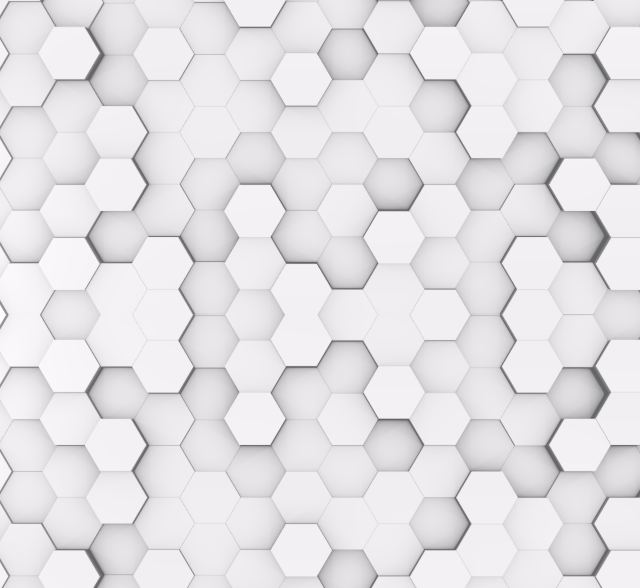
A Shadertoy shader for this pattern:

```glsl
// White hexagonal columns of varied height seen from above, with soft contact shadows.
#define GRID vec2(13.91, 11.27)     // columns across, rows down
#define ORIGIN vec2(0.543, 0.4645)  // cell centre on the mirror axis
#define CAMERA vec2(-0.42, 3.2)     // vanishing point in cell units
#define DEPTH 0.021                 // perspective growth of the tallest column
#define LEVELS 5.0                  // number of height levels
#define SHADOW 0.21                 // soft shadow strength
#define REACH 0.20                  // soft shadow reach in cell units
#define SEAM 0.05                   // darkness of joints between cells
#define TINT vec3(1.0, 0.992, 1.003)
#define SEED 17.0

const vec2 LATTICE = vec2(1.7320508, 1.0);
const int STEPS = 18;
const int SAMPLES = 3;

float hash(vec2 p) {
    vec3 v = fract(vec3(p.xyx) * 0.1031);
    v += dot(v, v.yzx + 33.33);
    return fract((v.x + v.y) * v.z);
}

// Centre of the flat-topped hexagon that holds p
vec2 cellCentre(vec2 p) {
    vec2 a = LATTICE * floor(p / LATTICE + 0.5);
    vec2 b = LATTICE * (floor(p / LATTICE) + 0.5);
    return dot(p - a, p - a) < dot(p - b, p - b) ? a : b;
}

// Stepped column height from 0 to 1, mirrored about the horizontal axis
float columnHeight(vec2 centre) {
    vec2 id = floor(vec2(centre.x / LATTICE.x, abs(centre.y)) * 2.0 + 0.5);
    float level = floor(hash(id + SEED * 3.0) * LEVELS) / (LEVELS - 1.0);
    return 0.96 * level + 0.04 * hash(id + SEED * 7.0);
}

// Where the view ray through p meets the plane at the given height
vec2 project(vec2 p, float height) {
    return CAMERA + (p - CAMERA) / (1.0 + DEPTH * (height - 0.5));
}

// Brightness of a column top, shaded by its taller neighbours
float shadeTop(vec2 q, vec2 centre, float height) {
    vec2 local = q - centre;
    float soft = 0.0, contact = 0.0, edge = 1.0;
    for (int i = 0; i < 6; i++) {
        float angle = (float(i) + 0.5) * 1.0471976;
        vec2 normal = vec2(cos(angle), sin(angle));
        float gap = max(0.5 - dot(local, normal), 0.0);
        float along = dot(local, vec2(-normal.y, normal.x));
        float rise = max(columnHeight(centre + normal) - height, 0.0);
        // Slanted shadow border that starts at a corner
        float wedge = 0.82 + 0.18 * smoothstep(-0.03, 0.03, 0.289 - along - 1.6 * gap);
        soft += rise * exp(-gap / REACH) * wedge;
        contact += rise * exp(-gap / 0.022);
        edge = min(edge, gap);
    }
    float seam = 1.0 - smoothstep(0.004, 0.018, edge);
    float tone = 0.935 + 0.015 * height;
    tone += 0.008 * (hash(centre + SEED) - 0.5) + 0.006 * local.y;
    return tone - SHADOW * min(soft, 1.3) - 0.22 * min(contact, 1.2) - SEAM * seam;
}

// Descend along the view ray to the first column it meets
float render(vec2 p) {
    for (int i = 0; i <= STEPS; i++) {
        float level = 1.0 - float(i) / float(STEPS);
        vec2 centre = cellCentre(project(p, level));
        float height = columnHeight(centre);
        if (height >= level) {
            vec2 top = project(p, height);
            bool onTop = distance(cellCentre(top), centre) < 0.1;
            return onTop ? shadeTop(top, centre, height)
                         : mix(0.60, 0.40, clamp((height - level) * 2.0, 0.0, 1.0));
        }
    }
    return 0.8;
}

void mainImage(out vec4 fragColor, in vec2 fragCoord) {
    vec2 cells = GRID * vec2(LATTICE.x * 0.5, 1.0);
    float tone = 0.0;
    // Average a grid of samples for smooth edges
    for (int j = 0; j < SAMPLES; j++) {
        for (int i = 0; i < SAMPLES; i++) {
            vec2 offset = (vec2(i, j) + 0.5) / float(SAMPLES) - 0.5;
            vec2 p = ((fragCoord + offset) / iResolution.xy - ORIGIN) * cells;
            tone += render(vec2(p.x, abs(p.y)));
        }
    }
    tone /= float(SAMPLES * SAMPLES);

    // Light spilling in from the left side
    vec2 uv = fragCoord / iResolution.xy;
    tone += 0.05 * exp(-9.0 * uv.x) * exp(-8.0 * pow(uv.y - ORIGIN.y, 2.0));
    fragColor = vec4(clamp(tone * TINT, 0.0, 1.0), 1.0);
}
```
